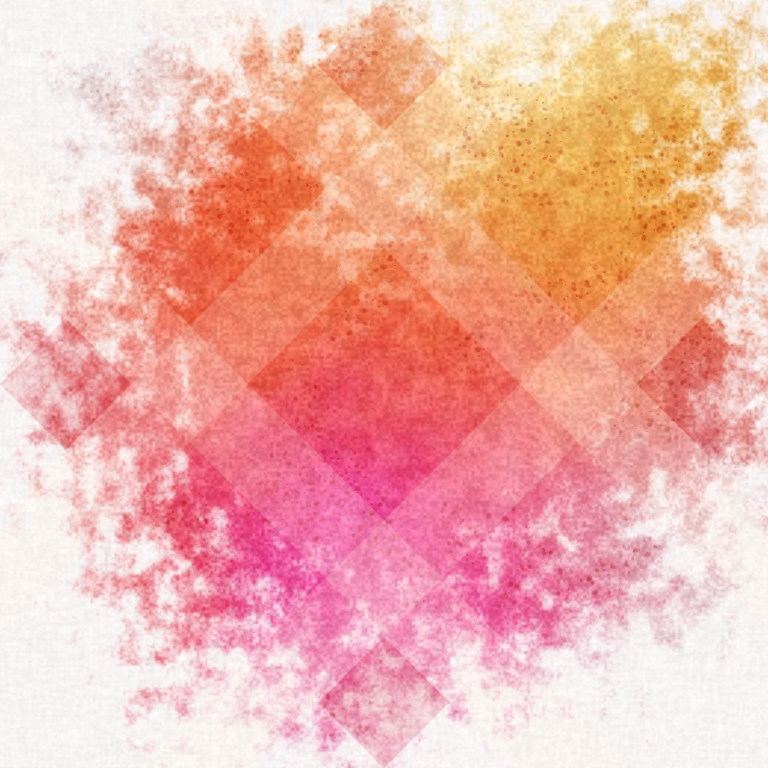
Reproduce this background procedurally as a WebGL 2 fragment shader.

```glsl
#version 300 es
precision highp float;
// Worn watercolour wash in orange, gold and magenta under crossing diagonal bands.
uniform vec2 u_resolution;
out vec4 fragColor;

const float BAND_INNER = 0.177;    // band edges, measured across the diagonals
const float BAND_OUTER = 0.329;
const float CORNER_END = 0.5;
const float BAND_LIGHT = 0.21;
const float WASH_SHARPNESS = 48.0;
const float FADE_START = 0.27;
const float FADE_END = 0.55;
const float SPECK_CELLS = 95.0;
const vec3 PAPER = vec3(0.97, 0.955, 0.955);
const vec3 GLAZE = vec3(1.0, 0.95, 0.89);
const vec3 CORNER_TINT = vec3(0.97, 0.85, 0.86);
const vec3 SPECK_TINT = vec3(0.86, 0.52, 0.48);

// Pigment pools: centre and colour
const int POOLS = 16;
const vec2 CENTRE[POOLS] = vec2[](
  vec2(0.24, 0.68), vec2(0.40, 0.61), vec2(0.62, 0.92), vec2(0.76, 0.74),
  vec2(0.80, 0.56), vec2(0.54, 0.49), vec2(0.41, 0.36), vec2(0.60, 0.30),
  vec2(0.22, 0.37), vec2(0.50, 0.11), vec2(0.76, 0.34), vec2(0.10, 0.50),
  vec2(0.92, 0.47), vec2(0.49, 0.80), vec2(0.92, 0.26), vec2(0.06, 0.82));
const vec3 PIGMENT[POOLS] = vec3[](
  vec3(0.92, 0.34, 0.19), vec3(0.92, 0.41, 0.22), vec3(0.97, 0.91, 0.66),
  vec3(0.90, 0.65, 0.25), vec3(0.93, 0.47, 0.22), vec3(0.92, 0.38, 0.26),
  vec3(0.92, 0.23, 0.66), vec3(0.94, 0.29, 0.60), vec3(0.92, 0.35, 0.37),
  vec3(0.94, 0.57, 0.73), vec3(0.91, 0.50, 0.59), vec3(0.92, 0.51, 0.54),
  vec3(0.89, 0.50, 0.52), vec3(0.94, 0.57, 0.36), vec3(0.87, 0.79, 0.83),
  vec3(0.88, 0.84, 0.84));

vec2 hash2(vec2 p) {
  vec3 h = fract(p.xyx * vec3(0.1031, 0.1030, 0.0973));
  h += dot(h, h.yzx + 33.33);
  return fract((h.xx + h.yz) * h.zy);
}

float noise(vec2 p) {
  vec2 i = floor(p), f = fract(p);
  f = f * f * (3.0 - 2.0 * f);
  float low = mix(hash2(i).x, hash2(i + vec2(1, 0)).x, f.x);
  float high = mix(hash2(i + vec2(0, 1)).x, hash2(i + 1.0).x, f.x);
  return mix(low, high, f.y);
}

float fbm(vec2 p) {
  float sum = 0.0, gain = 0.5;
  for (int i = 0; i < 5; i++) {
    sum += gain * noise(p);
    p = mat2(1.6, 1.2, -1.2, 1.6) * p + 17.0;
    gain *= 0.55;
  }
  return sum / 1.055;
}

// Cellular specks of random size; most cells stay empty
float specks(vec2 p) {
  vec2 cell = floor(p);
  float ink = 0.0;
  for (int y = -1; y <= 1; y++)
    for (int x = -1; x <= 1; x++) {
      vec2 id = cell + vec2(x, y);
      float size = 0.75 * max(hash2(id + 71.0).x - 0.35, 0.0);
      float d = length(p - id - hash2(id));
      ink = max(ink, (1.0 - smoothstep(size * 0.4, size + 0.02, d)) * step(0.02, size));
    }
  return ink;
}

vec3 wash(vec2 p) {
  vec4 sum = vec4(0.0);
  for (int i = 0; i < POOLS; i++) {
    vec2 d = p - CENTRE[i];
    sum += vec4(PIGMENT[i], 1.0) * exp(-WASH_SHARPNESS * dot(d, d));
  }
  return sum.rgb / sum.a;
}

void main() {
  vec2 uv = gl_FragCoord.xy / u_resolution;
  vec2 q = uv - 0.5;
  float soft = 1.5 / min(u_resolution.x, u_resolution.y);

  // Texture layers
  float cloud = fbm(uv * 9.0);
  float grit = fbm(uv * 42.0 + 5.0);
  float grain = noise(uv * 260.0) - 0.5;
  float weave = noise(uv * vec2(310.0, 50.0)) + noise(uv * vec2(50.0, 310.0)) - 1.0;

  // Diagonal bands and the small squares beyond their crossings
  vec2 diagonal = abs(vec2(q.x + q.y, q.x - q.y));
  vec2 pastInner = smoothstep(-soft, soft, diagonal - BAND_INNER);
  vec2 pastOuter = smoothstep(-soft, soft, diagonal - BAND_OUTER);
  vec2 pastEnd = smoothstep(-soft, soft, diagonal - CORNER_END);
  vec2 band = pastInner - pastOuter;
  vec2 beyond = pastOuter - pastEnd;
  float corner = beyond.x * beyond.y;

  // Pigment with dark specks gathered in patches
  vec2 warp = vec2(cloud, fbm(uv * 9.0 + 40.0)) - 0.5;
  vec3 color = wash(uv + 0.16 * warp);
  float patches = smoothstep(0.42, 0.66, fbm(uv * 13.0 + 60.0));
  float ink = specks(uv * SPECK_CELLS + 3.0 * warp) * patches;
  color *= mix(vec3(1.0), SPECK_TINT, 0.6 * ink);
  color += (grit - 0.5) * vec3(0.10, 0.26, 0.22);

  // Ragged fade to paper, reaching further toward the upper right
  vec2 fromHeart = uv - vec2(0.52, 0.53);
  float reach = length(fromHeart) - 0.2 * max(0.0, fromHeart.x + fromHeart.y);
  float rough = 0.24 * (cloud - 0.5) + 0.32 * (grit - 0.5) + 0.05 * grain;
  float fade = smoothstep(FADE_START, FADE_END, reach + rough);
  float rim = smoothstep(0.39, 0.52, max(abs(q.x), abs(q.y)) + 0.4 * rough);
  fade = 1.0 - (1.0 - fade) * (1.0 - rim);
  fade *= 1.0 - 0.2 * corner;

  // Flaked spots: strongest near the worn rim and the upper crossing
  float worn = max(fade, 0.8 * exp(-70.0 * dot(uv - vec2(0.5, 0.74), uv - vec2(0.5, 0.74))));
  float flakes = smoothstep(0.54, 0.66, grit) * worn;

  // Compose
  color = mix(color, PAPER, fade);
  color = mix(color, PAPER, 0.55 * flakes);
  color = mix(color, GLAZE, BAND_LIGHT * band.x);
  color = mix(color, GLAZE, BAND_LIGHT * band.y);
  color *= mix(vec3(1.0), CORNER_TINT, corner * (1.0 - 0.7 * rim));
  color += grain * mix(0.11, 0.03, fade) + weave * 0.025;
  fragColor = vec4(clamp(color, 0.0, 1.0), 1.0);
}
```
